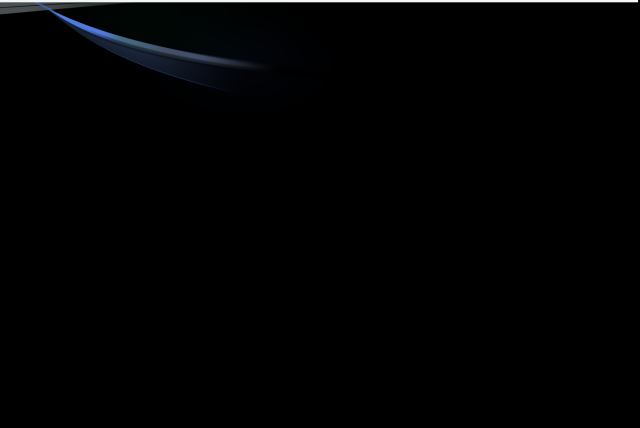
Give the GLSL for this background, as a Shadertoy shader.

```glsl
// A curved blue blade of light hanging from a pale top edge over black space.

const vec3 PAPER = vec3(0.95, 0.97, 0.96);
const vec3 WEDGE_GREY = vec3(0.29, 0.31, 0.32);
const vec3 BRIGHT_BLUE = vec3(0.31, 0.48, 0.88);
const vec3 TEAL = vec3(0.27, 0.41, 0.50);
const vec3 STEEL = vec3(0.26, 0.31, 0.41);
const vec3 NAVY = vec3(0.11, 0.16, 0.25);
const vec3 RIM_BLUE = vec3(0.10, 0.20, 0.40);
const vec3 GREEN_HAZE = vec3(0.0, 0.022, 0.014);
const vec3 BLUE_HAZE = vec3(0.006, 0.014, 0.04);
const vec2 TIP = vec2(0.072, 0.0118);

// Depth of an arc that leaves the tip steeply and flattens to the right.
float arc(float s, float start, float bend) {
    return TIP.y + s / (start + bend * max(s, 0.0));
}

// Smooth mask between an upper and a lower edge, with depth growing downward.
float band(float depth, float upper, float lower, float soft) {
    return smoothstep(upper - soft, upper + soft, depth)
         * (1.0 - smoothstep(lower - soft, lower + soft, depth));
}

// Smooth thin line around a given depth.
float stroke(float depth, float center, float halfWidth, float soft) {
    return band(depth, center - halfWidth, center + halfWidth, soft);
}

// Soft elliptical glow.
float glow(vec2 p, vec2 center, vec2 radius) {
    vec2 d = (p - center) / radius;
    return exp(-dot(d, d));
}

// Grey sliver at the upper left, split by a dark seam.
vec3 greyWedge(vec2 p, float soft) {
    float lower = mix(0.0225, 0.0035, p.x / 0.208);
    float seam = mix(0.0120, 0.0045, p.x / 0.120);
    float shade = mix(1.0, 0.45, smoothstep(0.03, 0.20, p.x));
    float mask = band(p.y, 0.0, lower, soft);
    return WEDGE_GREY * shade * mask * (1.0 - 0.75 * stroke(p.y, seam, 0.0006, soft));
}

// Colour along the bright upper ridge.
vec3 ridgeColor(float x) {
    vec3 c = mix(BRIGHT_BLUE, TEAL, smoothstep(0.155, 0.195, x));
    c = mix(c, STEEL, smoothstep(0.195, 0.27, x));
    return c * (1.0 - smoothstep(0.30, 0.445, x));
}

void mainImage(out vec4 fragColor, in vec2 fragCoord) {
    // Width units, with depth measured down from the top.
    vec2 p = vec2(fragCoord.x, iResolution.y - fragCoord.y) / iResolution.x;
    float soft = 0.75 / iResolution.x;
    float s = p.x - TIP.x;
    float onBlade = smoothstep(-soft, soft, s);

    float top = arc(s, 1.95, 5.53);
    float ridge = arc(s, 1.35, 6.0);
    float belly = arc(s, 1.095, 3.84);
    float edge = soft + 0.004 * smoothstep(0.25, 0.45, p.x);

    // Faint haze around the blade.
    vec3 color = GREEN_HAZE * (1.0 - smoothstep(0.25, 0.48, p.x))
               * smoothstep(0.08, 0.20, p.x) * band(p.y, 0.0, top, 0.008);
    color += BLUE_HAZE * glow(p, vec2(0.38, 0.10), vec2(0.10, 0.055));

    color += greyWedge(p, soft);

    // Dark blue body, brighter toward its lower rim.
    float bodyFade = 1.0 - smoothstep(0.20, 0.39, p.x);
    float across = clamp((p.y - ridge) / max(belly - ridge, 0.001), 0.0, 1.0);
    float body = band(p.y, top, belly, edge) * onBlade;
    color = mix(color, NAVY * mix(1.0, 0.7, across), body * bodyFade);
    float rimFade = smoothstep(0.09, 0.20, p.x) * (1.0 - smoothstep(0.30, 0.38, p.x));
    color += RIM_BLUE * 0.6 * rimFade * stroke(p.y, belly, 0.0007, soft);

    // Bright ridge with a dimmer lower half.
    float lowerHalf = smoothstep(-0.002, 0.002, p.y - mix(top, ridge, 0.65));
    float dim = 1.0 - 0.5 * lowerHalf * smoothstep(0.11, 0.19, p.x);
    float ridgeMask = band(p.y, top, ridge, edge) * onBlade;
    color = mix(color, ridgeColor(p.x) * dim, ridgeMask);

    // Shadow seam under the ridge.
    float seam = stroke(p.y, ridge + 0.002, 0.0012, soft + 0.001);
    color *= 1.0 - 0.45 * seam * onBlade * smoothstep(0.09, 0.14, p.x);

    // Thin stem joining the tip to the top edge.
    float stem = stroke(p.y, top, 0.0018, soft) * band(p.x, 0.050, 0.083, 0.004);
    color = mix(color, BRIGHT_BLUE * 0.8, stem * 0.8);

    // Pale strip along the top.
    float strip = band(p.y, -0.01, 0.0036, soft) * (1.0 - smoothstep(0.996, 0.998, p.x));
    color = mix(color, PAPER, strip);

    fragColor = vec4(color, 1.0);
}
```
